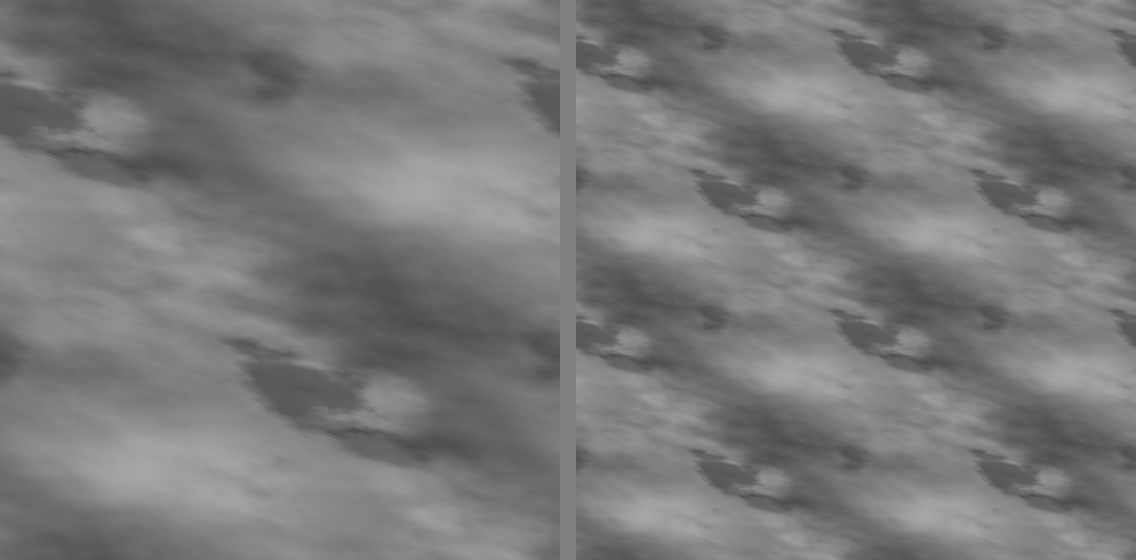
Left, the tile; right, the same tile 2 across and 2 down.
Reproduce this texture procedurally as a three.js fragment shader.

```glsl
// Overcast grey sky: a broad diagonal bank of dark cloud with ragged cloudlets.
// Wrapping gradient noise on a sheared lattice bends a repeating band profile;
// soft ellipses with noisy rims add the separate dark and bright patches.

varying vec2 vUv;

const float LIGHT_TONE = 0.535;   // grey of the thin, lit cloud
const float BANK_DEPTH = 0.15;    // darkening inside the diagonal bank
const float BANK_EDGE = 0.92;     // x + y at the crisp lower rim of the bank
const float BANK_WARP = 0.16;     // how far noise bends the bank
const float BILLOW_CONTRAST = 0.18;
const float WISP_CONTRAST = 0.07;
const float RAGGED = 0.75;        // roughness of the cloudlet rims
const float DARKEST = 0.27;
const float BRIGHTEST = 0.68;

// Hash without sine: a pseudo-random gradient in -1..1
vec2 hashGradient(vec2 cell) {
  vec3 h = fract(cell.xyx * vec3(0.1031, 0.1030, 0.0973));
  h += dot(h, h.yzx + 33.33);
  return fract((h.xx + h.yz) * h.zy) * 2.0 - 1.0;
}

// Gradient noise on a lattice that wraps after a whole number of cells
float wrapNoise(vec2 p, float cells, float seed) {
  vec2 i = floor(p);
  vec2 f = p - i;
  vec2 w = f * f * f * (f * (f * 6.0 - 15.0) + 10.0);
  vec2 lo = mod(i, cells) + seed;
  vec2 hi = mod(i + 1.0, cells) + seed;
  float a = dot(hashGradient(lo), f);
  float b = dot(hashGradient(vec2(hi.x, lo.y)), f - vec2(1.0, 0.0));
  float c = dot(hashGradient(vec2(lo.x, hi.y)), f - vec2(0.0, 1.0));
  float d = dot(hashGradient(hi), f - 1.0);
  return mix(mix(a, b, w.x), mix(c, d, w.x), w.y);
}

// Octaves of wrapping noise, each twice as fine and half as strong
float billows(vec2 p, float cells, float seed) {
  float sum = 0.0;
  float strength = 1.0;
  for (int octave = 0; octave < 6; octave++) {
    sum += strength * wrapNoise(p * cells, cells, seed);
    cells *= 2.0;
    strength *= 0.5;
    seed += 17.0;
  }
  return sum;
}

// Sheared space with unit period: cells lean along the bank and lie flat
vec2 shear(vec2 uv) {
  return vec2(uv.x + uv.y, 2.0 * uv.y);
}

// Repeating soft ellipse, tilted down to the right, with a noisy rim
float cloudlet(vec2 p, vec2 centre, vec2 size, float softness, float rim) {
  vec2 s = fract(p - shear(centre) + 0.5) - 0.5;
  vec2 d = vec2(s.x - 0.5 * s.y, 0.5 * s.y);
  d.y += 0.25 * d.x;
  float reach = length(d / size) + rim;
  return 1.0 - smoothstep(1.0 - softness, 1.0 + softness, reach);
}

// Diagonal bank: crisp on its lower left rim, fading slowly on the other side
float bank(float across) {
  float t = fract(across - BANK_EDGE);
  return smoothstep(0.0, 0.12, t) * (1.0 - smoothstep(0.2, 0.64, t));
}

void main() {
  vec2 p = shear(vUv);

  // Large billows and finer wisps
  float broad = billows(p, 2.0, 3.0);
  float bend = billows(p, 3.0, 41.0);
  float wisps = billows(p, 8.0, 73.0);
  float rim = RAGGED * (wisps + 0.4 * bend);

  float tone = LIGHT_TONE - BANK_DEPTH * bank(p.x + BANK_WARP * bend);
  tone += BILLOW_CONTRAST * broad + WISP_CONTRAST * wisps;

  // Bright openings
  tone += 0.10 * cloudlet(p, vec2(0.61, 0.67), vec2(0.15, 0.05), 0.7, rim);
  tone += 0.07 * cloudlet(p, vec2(0.44, 0.14), vec2(0.17, 0.09), 0.8, rim);

  // Dark cloudlets: one heavy, the others small or faint
  float heavy = cloudlet(p, vec2(0.535, 0.31), vec2(0.105, 0.065), 0.3, rim);
  tone = mix(tone, 0.34 + 0.06 * wisps, 0.9 * heavy);
  tone -= 0.10 * cloudlet(p, vec2(0.19, 0.69), vec2(0.07, 0.025), 0.5, rim);
  tone -= 0.07 * cloudlet(p, vec2(0.49, 0.88), vec2(0.045, 0.05), 0.6, rim);
  tone -= 0.08 * cloudlet(p, vec2(0.64, 0.06), vec2(0.15, 0.08), 0.8, rim);

  gl_FragColor = vec4(vec3(clamp(tone, DARKEST, BRIGHTEST)), 1.0);
}
```
